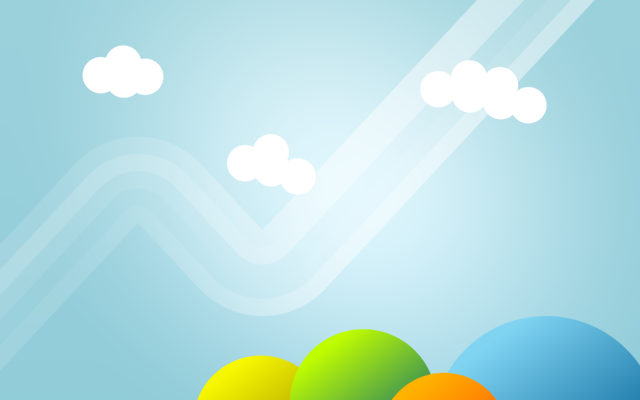
This background is drawn by a Shadertoy shader. Its source:

```glsl
// Draws a pale sky with a translucent zigzag ribbon, white clouds and glossy round hills.

const vec2 SLOPE = vec2(0.682, -0.731);   // descending direction of the ribbon
const vec2 PEAK = vec2(0.345, 0.443);     // inner corner under the crest
const vec2 VALLEY = vec2(0.656, 0.425);   // inner corner above the trough
const int BANDS = 5;

// Antialiased coverage of a signed distance
float cover(float dist, float pixel) {
    return clamp(0.5 - dist / pixel, 0.0, 1.0);
}

// Distance to a wedge that opens downward from the origin, round outside its tip
float wedge(vec2 q) {
    q.x = abs(q.x);
    return dot(q, SLOPE) > 0.0 ? dot(q, vec2(-SLOPE.y, SLOPE.x)) : length(q);
}

// Sky with a tilted elliptical glow
vec3 sky(vec2 p) {
    vec3 edge = mix(vec3(0.57, 0.80, 0.85), vec3(0.61, 0.82, 0.86), p.y);
    vec3 glow = mix(vec3(0.85, 0.96, 1.0), vec3(0.90, 0.97, 0.985), p.y);
    vec2 axis = vec2(0.80, -0.60);
    vec2 q = p - vec2(0.87, 0.53);
    float reach = length(vec2(dot(q, axis), dot(q, vec2(-axis.y, axis.x)) * 1.22));
    return mix(edge, glow, 1.0 - smoothstep(0.0, 0.92, reach));
}

// Opacity of the ribbon, made of parallel bands that follow both bends
float ribbon(vec2 p, float pixel) {
    float leftAlpha[BANDS] = float[](0.13, 0.27, 0.15, 0.07, 0.13);
    float rightAlpha[BANDS] = float[](0.47, 0.47, 0.18, 0.25, 0.46);
    float width = dot(VALLEY - PEAK, vec2(-SLOPE.y, SLOPE.x));
    float depth = p.x < 0.5 * (PEAK.x + VALLEY.x)
        ? width - wedge(p - PEAK)
        : wedge(VALLEY - p);
    float side = smoothstep(0.3, 0.95, p.x);
    float bandWidth = width / float(BANDS);
    float alpha = 0.0;
    for (int i = 0; i < BANDS; i++) {
        float dist = abs(depth - (float(i) + 0.5) * bandWidth) - 0.5 * bandWidth;
        alpha += cover(dist, pixel) * mix(leftAlpha[i], rightAlpha[i], side);
    }
    return alpha;
}

// Distance to a cloud of three puffs with a belly below the middle one
float cloud(vec2 p, vec2 left, vec2 middle, vec2 right) {
    vec2 belly = middle + vec2(0.002, -0.040);
    float puffs = min(min(distance(p, left), distance(p, middle)),
                      min(distance(p, right), distance(p, belly)));
    return puffs - 0.0455;
}

// Paints a round hill shaded from its upper left to its lower right
vec3 hill(vec3 under, vec2 p, vec2 center, float radius, vec3 lit, vec3 shade, float pixel) {
    vec2 q = p - center;
    float tone = clamp((dot(q / radius, vec2(0.6, -0.8)) + 0.9) / 1.25, 0.0, 1.0);
    return mix(under, mix(lit, shade, tone), cover(length(q) - radius, pixel));
}

void mainImage(out vec4 fragColor, in vec2 fragCoord) {
    vec2 p = fragCoord / iResolution.y;
    float pixel = 1.2 / iResolution.y;

    vec3 color = sky(p);
    color = mix(color, vec3(1.0), ribbon(p, pixel));

    // Clouds; the last two overlap into one long bank
    float clouds = cloud(p, vec2(0.252, 0.812), vec2(0.308, 0.841), vec2(0.363, 0.808));
    clouds = min(clouds, cloud(p, vec2(0.613, 0.592), vec2(0.677, 0.619), vec2(0.744, 0.559)));
    clouds = min(clouds, cloud(p, vec2(1.096, 0.777), vec2(1.173, 0.804), vec2(1.250, 0.787)));
    clouds = min(clouds, cloud(p, vec2(1.173, 0.804), vec2(1.250, 0.787), vec2(1.321, 0.737)));
    color = mix(color, vec3(1.0), cover(clouds, pixel));

    // Hills from back to front: blue, yellow, green, orange
    color = hill(color, p, vec2(1.365, -0.075), 0.285,
                 vec3(0.50, 0.83, 0.95), vec3(0.13, 0.49, 0.67), pixel);
    color = hill(color, p, vec2(0.652, -0.058), 0.169,
                 vec3(0.97, 0.97, 0.00), vec3(0.72, 0.68, 0.00), pixel);
    color = hill(color, p, vec2(0.908, -0.006), 0.183,
                 vec3(0.75, 0.99, 0.00), vec3(0.25, 0.58, 0.32), pixel);
    color = hill(color, p, vec2(1.110, -0.092), 0.160,
                 vec3(1.00, 0.70, 0.00), vec3(1.00, 0.42, 0.02), pixel);

    fragColor = vec4(color, 1.0);
}
```
